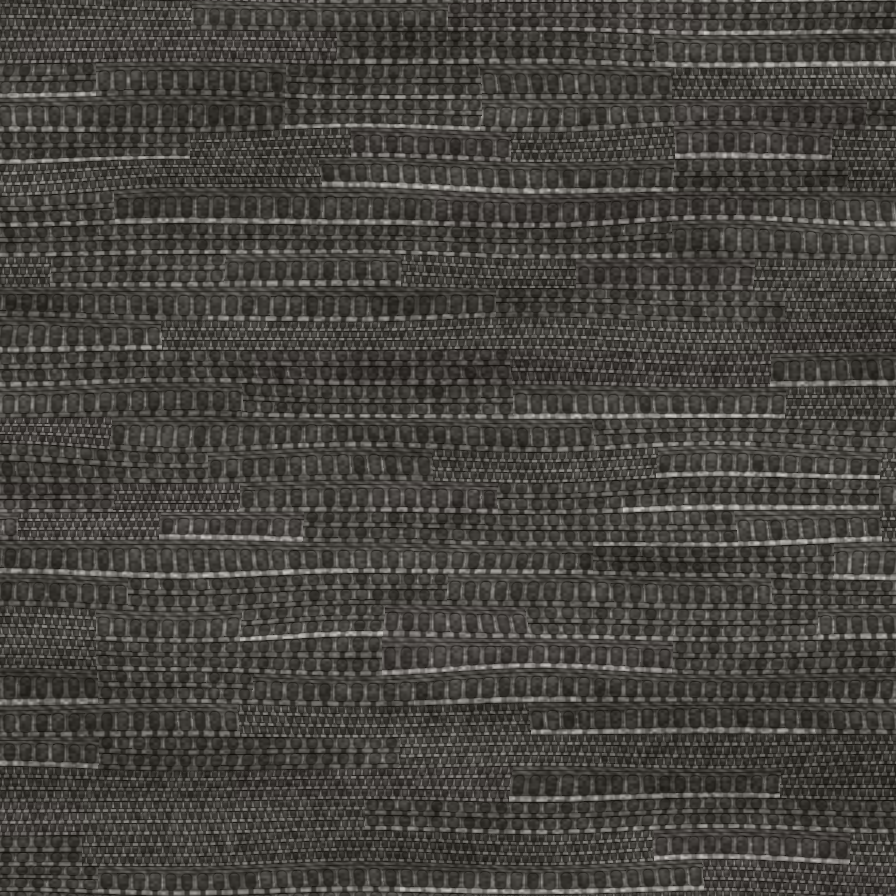
Reproduce this texture procedurally as a Shadertoy shader.

```glsl
#define COLUMNS 56.0
#define ROWS 28.0
#define ROW_WAVE 0.32
#define GAP_TONE 0.12
#define BEAD_TONE 0.25
#define WEFT_TONE 0.47
#define BRIGHT_TONE 0.60
#define FINE_SHARE 0.24
#define DOUBLE_SHARE 0.36
#define BRIGHT_SHARE 0.24
#define GRAIN 0.50

float hash(vec2 p) {
    vec3 q = fract(p.xyx * vec3(0.1031, 0.1030, 0.0973));
    q += dot(q, q.yzx + 33.33);
    return fract((q.x + q.y) * q.z);
}

float valueNoise(vec2 p) {
    vec2 i = floor(p), f = fract(p);
    f = f * f * (3.0 - 2.0 * f);
    return mix(mix(hash(i), hash(i + vec2(1, 0)), f.x),
               mix(hash(i + vec2(0, 1)), hash(i + vec2(1, 1)), f.x), f.y);
}

// Brightness across a round thread, t from -1 to 1
float roundThread(float t) {
    return sqrt(max(0.0, 1.0 - t * t));
}

float roundedBox(vec2 p, vec2 halfSize, float radius) {
    vec2 q = abs(p) - halfSize + radius;
    return length(max(q, 0.0)) + min(max(q.x, q.y), 0.0) - radius;
}

// One weave cell: chopped weft at the foot, a dark warp bead over beadSpan,
// and thin grey yarns in whatever room is left on top
float weave(vec2 grid, vec2 beadSpan, float aspect, float stripTone, float bright, float blur) {
    vec2 f = fract(grid);
    float vary = hash(floor(grid) + 3.0);
    float center = 0.5 * (beadSpan.x + beadSpan.y);
    float reach = 0.5 * (beadSpan.y - beadSpan.x);

    // Weft seen in the slits between beads, fading upward
    float slit = roundThread((f.y - center) / (reach * 1.1));
    float slitTone = WEFT_TONE * (0.75 + 0.4 * vary) * mix(1.05, 0.75, f.y);
    float tone = mix(GAP_TONE, slitTone, slit);

    // Foot yarn, crossed by the warp at each column
    float foot = roundThread((f.y - 0.5 * beadSpan.x) / (0.5 * beadSpan.x));
    float pinch = smoothstep(0.08, 0.20 + blur, abs(f.x - 0.5));
    float footTone = mix(GAP_TONE, stripTone, foot * mix(mix(0.3, 0.65, bright), 1.0, pinch));
    tone = mix(tone, footTone, step(f.y, beadSpan.x));

    // Pair of thin head yarns with a slanted twist
    float t = (f.y - beadSpan.y) / (1.0 - beadSpan.y);
    float twist = 0.8 + 0.2 * cos(6.2832 * (grid.x + t));
    float head = roundThread(2.0 * fract(t * 2.0) - 1.0) * twist;
    tone = mix(tone, mix(GAP_TONE, 0.34, head), step(0.0, t) * step(0.12, 1.0 - beadSpan.y));

    // Warp bead with a soft shadow around it
    vec2 offset = (f - vec2(0.5, center)) * vec2(1.0, aspect);
    vec2 halfSize = vec2(0.29 + 0.06 * vary, reach * aspect * (0.9 + 0.15 * vary));
    float d = roundedBox(offset, halfSize, 0.24);
    tone *= mix(0.6, 1.0, smoothstep(0.0, 0.13, d));
    float bead = mix(GAP_TONE, BEAD_TONE, roundThread(offset.x / 0.4));
    bead *= 0.8 + 0.3 * vary + 0.3 * offset.y;
    return mix(bead, tone, smoothstep(-blur, blur, d));
}

void mainImage(out vec4 fragColor, in vec2 fragCoord) {
    vec2 uv = fragCoord / iResolution.xy;
    float blur = 0.6 * COLUMNS / iResolution.x;

    // Slightly wandering rows and columns
    vec2 grid = uv * vec2(COLUMNS, ROWS);
    grid.y += ROW_WAVE * (valueNoise(uv * vec2(5.0, 20.0)) - 0.5);
    grid.x += 0.5 * (valueNoise(uv * vec2(7.0, 18.0) + 40.0) - 0.5);

    // Each row is cut into runs of random length and kind
    float row = floor(grid.y);
    float runLength = floor(mix(7.0, 21.0, hash(vec2(row, 11.0))));
    float shift = floor(60.0 * hash(vec2(row, 29.0)));
    vec2 run = vec2(floor((floor(grid.x) + shift) / runLength), row);
    float kind = hash(run + 7.0);
    float bright = step(1.0 - BRIGHT_SHARE, hash(run + 53.0));
    float stripTone = mix(WEFT_TONE * (0.75 + 0.4 * hash(run + 91.0)), BRIGHT_TONE, bright);

    float tone;
    float aspect = COLUMNS / ROWS;
    if (kind < FINE_SHARE) {
        // Fine weave: three low rows of narrow cells, staggered
        vec2 fine = grid * vec2(2.0, 3.0);
        fine.x += 0.5 * mod(floor(fine.y), 2.0);
        tone = weave(fine, vec2(0.34, 0.96), aspect * 0.667, WEFT_TONE * 0.95, 0.0, blur * 2.0);
    } else if (kind < FINE_SHARE + DOUBLE_SHARE) {
        // Two short bead rows, only the lower one with a bright foot
        float upper = step(0.5, fract(grid.y));
        float foot = mix(stripTone, WEFT_TONE * 0.8, upper);
        tone = weave(grid * vec2(1.0, 2.0), vec2(0.33, 0.95), aspect * 0.5,
                     foot, bright * (1.0 - upper), blur);
    } else {
        // One tall bead row
        tone = weave(grid, vec2(0.19, 0.74), aspect, stripTone, bright, blur);
    }

    // Fibre grain and broad wear
    float fibre = valueNoise(uv * vec2(230.0, 330.0));
    float wear = valueNoise(uv * vec2(4.0, 24.0) + 80.0);
    tone *= 1.0 + GRAIN * (fibre - 0.5) + 0.35 * (wear - 0.5);

    // Warm grey, with a few runs faintly rosy
    vec3 colour = vec3(tone) + vec3(0.005, -0.004, -0.023);
    colour.g -= 0.006 * step(0.85, hash(run + 17.0));
    fragColor = vec4(clamp(colour, 0.0, 1.0), 1.0);
}
```
